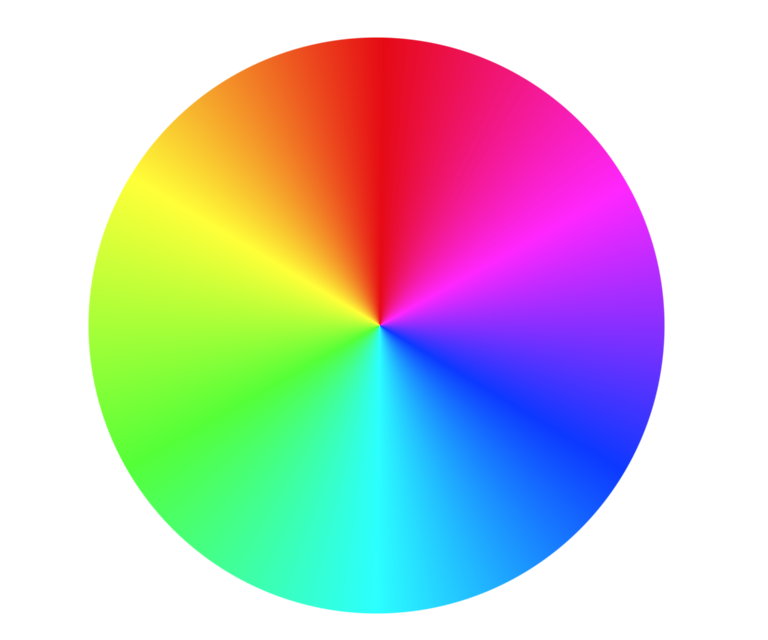
A WebGL 2 fragment shader for this background:

```glsl
#version 300 es
precision highp float;

uniform vec2 u_resolution;
out vec4 outColor;

// Six hues, counter-clockwise from the top of the wheel
const vec3 HUES[6] = vec3[6](
  vec3(0.90, 0.04, 0.08),  // red
  vec3(1.00, 1.00, 0.22),  // yellow
  vec3(0.33, 1.00, 0.22),  // green
  vec3(0.17, 1.00, 1.00),  // cyan
  vec3(0.05, 0.22, 1.00),  // blue
  vec3(1.00, 0.15, 1.00)   // magenta
);

// Blend neighbouring hues around the full turn
vec3 wheelColor(vec2 ray) {
  float turn = fract(atan(-ray.x, ray.y) / 6.2831853 + 0.002);
  float sector = turn * 6.0;
  int index = int(sector) % 6;
  return mix(HUES[index], HUES[(index + 1) % 6], fract(sector));
}

void main() {
  // Centred coordinates, one unit per canvas height
  vec2 p = (gl_FragCoord.xy - 0.5 * u_resolution) / u_resolution.y;
  float pixel = 1.0 / u_resolution.y;

  // The colour apex sits slightly right of the disc centre
  vec3 wheel = wheelColor(p - vec2(-0.0063, -0.0086));
  float edge = length(p - vec2(-0.0117, -0.0086)) - 0.45;
  float disc = 1.0 - smoothstep(-pixel, pixel, edge);

  outColor = vec4(mix(vec3(1.0), wheel, disc), 1.0);
}
```
